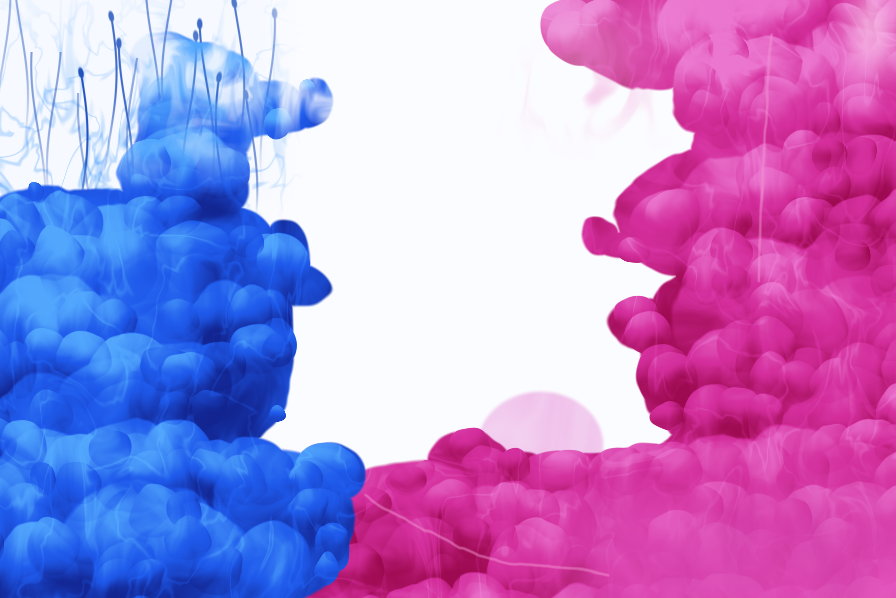
Write a WebGL 1 fragment shader that draws this background.

```glsl
precision highp float;
// Blue and magenta ink clouds billowing in water around a bright white gap.
uniform vec2 u_resolution;
#define PUFF_SIZE 0.19
#define PUFF_SHRINK 0.66
#define PUFF_EDGE 0.06
#define WARP 0.02
#define SOFT 0.003
#define STRANDS 17.0
#define WHITE vec3(0.985, 0.988, 1.0)

vec2 hash2(vec2 p) {
  return fract(sin(vec2(dot(p, vec2(127.1, 311.7)), dot(p, vec2(269.5, 183.3)))) * 43758.5);
}
// Folded layered sines, roughly -1 to 1
float swirl(vec2 p) {
  float sum = 0.0, amp = 0.5;
  for (int i = 0; i < 5; i++) {
    p = mat2(0.8, -0.6, 0.6, 0.8) * p * 1.55 + 1.3;
    p += 0.6 * sin(p.yx * 1.1);
    sum += amp * sin(p.x) * cos(p.y);
    amp *= 0.62;
  }
  return sum;
}
// Signed distance to an ellipse, and a soft spot of the same form
float blob(vec2 p, float x, float y, float rx, float ry) {
  vec2 r = vec2(rx, ry), v = (p - vec2(x, y)) / r;
  float k = length(v);
  return k * (k - 1.0) / max(length(v / r), 0.001);
}
float glow(vec2 p, float x, float y, float rx, float ry) {
  vec2 v = (p - vec2(x, y)) / vec2(rx, ry);
  return exp(-dot(v, v));
}
float segment(vec2 p, vec2 a, vec2 b) {
  vec2 ab = b - a;
  return length(p - a - ab * clamp(dot(p - a, ab) / dot(ab, ab), 0.0, 1.0));
}
// Overall silhouette of each cloud
float blueMass(vec2 p) {
  float d = min(blob(p, 0.13, 0.42, 0.31, 0.27), blob(p, 0.32, 0.74, 0.09, 0.20));
  d = min(d, min(blob(p, 0.43, 0.82, 0.10, 0.045), blob(p, 0.52, 0.84, 0.03, 0.04)));
  d = min(d, min(blob(p, 0.475, 0.56, 0.045, 0.07), blob(p, 0.49, 0.52, 0.07, 0.035)));
  d = min(d, min(blob(p, 0.38, 0.44, 0.11, 0.21), blob(p, 0.20, 0.12, 0.40, 0.17)));
  return min(d, min(blob(p, 0.56, 0.205, 0.056, 0.06), blob(p, 0.28, 0.91, 0.06, 0.04)));
}
float pinkMass(vec2 p) {
  float d = min(blob(p, 1.43, 0.53, 0.30, 0.56), blob(p, 1.18, 0.95, 0.27, 0.10));
  d = min(d, min(blob(p, 1.14, 0.64, 0.10, 0.10), blob(p, 1.01, 0.61, 0.032, 0.034)));
  d = min(d, min(blob(p, 1.05, 0.595, 0.05, 0.023), blob(p, 1.08, 0.45, 0.062, 0.05)));
  d = min(d, min(blob(p, 1.18, 0.40, 0.11, 0.16), blob(p, 1.0, 0.07, 0.55, 0.18)));
  d = min(d, min(blob(p, 0.785, 0.22, 0.07, 0.06), blob(p, 1.23, 0.84, 0.11, 0.09)));
  return min(d, blob(p, 1.4, 0.1, 0.36, 0.28));
}
float mass(vec2 p, float kind) { return kind < 0.5 ? blueMass(p) : pinkMass(p); }

// Rounded puffs fitted inside a silhouette: x = tone, y = coverage
vec2 billow(vec2 p, float kind) {
  vec2 q = p + WARP * vec2(swirl(p * 7.0), swirl(p * 7.0 + 7.0));
  float d = mass(q, kind), cover = smoothstep(SOFT, -SOFT, d);
  if (d > 0.06) return vec2(0.0);
  float tone = 0.34 + 0.2 * swirl(p * 5.0 + kind), size = PUFF_SIZE;
  for (float layer = 0.0; layer < 4.0; layer++) {
    for (float n = 0.0; n < 9.0; n++) {
      vec2 id = floor(q / size) + vec2(mod(n, 3.0) - 1.0, 1.0 - floor(n / 3.0));
      vec2 h = hash2(id + layer * 17.0 + kind * 31.0), center = (id + 0.3 + 0.4 * h) * size;
      float r = min(size * (0.5 + 0.4 * h.x), 0.008 - mass(center, kind));
      if (r < 0.014 || h.y < 0.22 * layer) continue;
      vec2 v = (q - center) / r;
      float e = length(v), disc = smoothstep(1.0, 1.0 - PUFF_EDGE, e);
      float lit = 0.36 + 0.3 * h.x + dot(v, vec2(-0.1, 0.32)) - 0.18 * e * e;
      tone = mix(tone, lit, disc * mix(0.1, 0.8, smoothstep(-0.8, 0.6, v.y)));
      cover = max(cover, disc);
    }
    size *= PUFF_SHRINK;
  }
  float vein = smoothstep(0.9, 1.0, 1.0 - abs(swirl(q * vec2(17.0, 11.0) + 4.0)));
  return vec2(tone + 0.13 * swirl(q * vec2(26.0, 17.0)) + 0.08 * vein, cover);
}
vec3 ramp(float t, vec3 dark, vec3 mid, vec3 light) {
  return mix(mix(dark, mid, smoothstep(0.12, 0.55, t)), light, smoothstep(0.5, 0.95, t));
}
// Fine rising threads, some ending in a small drop
float strands(vec2 p) {
  float ink = 0.0;
  for (float i = 0.0; i < STRANDS; i++) {
    vec2 h = hash2(vec2(i, 3.7));
    float top = 0.74 + 0.32 * h.y, bend = 0.012 * sin(p.y * 14.0 + i * 2.4);
    vec2 v = p - vec2(0.46 * (i + h.x) / STRANDS + bend, top);
    float line = smoothstep(0.003, 0.0005, abs(v.x)) * step(v.y, 0.0) * smoothstep(-0.3, -0.1, v.y);
    float drop = smoothstep(0.006, 0.003, length(v * vec2(1.0, 0.5))) * step(0.4, h.x);
    ink = max(ink, max(line, drop) * (0.25 + 0.7 * h.x));
  }
  return ink;
}

void main() {
  vec2 p = gl_FragCoord.xy / u_resolution * vec2(1.5, 1.0);
  float grain = swirl(p * vec2(14.0, 7.0)), fine = swirl(p * vec2(23.0, 17.0) + 2.0);
  // Pale dome and veil behind the magenta cloud
  float dome = smoothstep(0.005, -0.005, blob(p, 0.905, 0.255, 0.105, 0.09));
  vec3 color = mix(WHITE, vec3(0.92, 0.64, 0.88), dome * (0.65 + 0.25 * grain));
  float veil = glow(p, 0.99, 0.84, 0.1, 0.05) * smoothstep(0.25, 0.0, abs(grain));
  color = mix(color, vec3(0.95, 0.65, 0.86), 0.5 * veil);
  // Magenta cloud, hazy at the lower right
  vec2 pink = billow(p, 1.0);
  float tone = pink.x * 1.15 + 0.04 + 0.18 * smoothstep(0.72, 1.0, p.y);
  tone -= 0.32 * glow(p, 0.7, 0.1, 0.17, 0.15) + 0.24 * glow(p, 1.18, 0.42, 0.13, 0.2);
  tone -= 0.24 * glow(p, 1.45, 0.64, 0.1, 0.17);
  vec3 body = ramp(tone, vec3(0.62, 0.04, 0.32), vec3(0.83, 0.18, 0.61), vec3(0.92, 0.46, 0.81));
  float haze = smoothstep(0.28, 0.06, p.y) * smoothstep(0.8, 1.12, p.x);
  body = mix(body, vec3(0.85, 0.28, 0.69) + 0.04 * grain, 0.8 * haze);
  body = mix(body, vec3(0.98, 0.8, 0.93), 0.7 * glow(p, 1.46, 0.95, 0.04, 0.07));
  vec2 s = p + 0.006 * grain;
  float thread = min(segment(s, vec2(0.61, 0.17), vec2(0.8, 0.07)), segment(s, vec2(0.8, 0.07), vec2(1.02, 0.04)));
  thread = min(thread, segment(s, vec2(1.29, 0.94), vec2(1.27, 0.53)));
  body = mix(body, vec3(0.95, 0.58, 0.82), 0.5 * smoothstep(0.004, 0.0005, thread));
  color = mix(color, body, pink.y * (1.0 - 0.3 * glow(p, 0.97, 0.9, 0.12, 0.12)));
  // Blue wisps and threads
  float region = smoothstep(0.62, 0.7, p.y) * smoothstep(0.52, 0.42, p.x);
  float wisp = smoothstep(0.12, 0.0, abs(fine)) + smoothstep(0.1, 0.0, abs(grain));
  color = mix(color, vec3(0.3, 0.62, 0.98), region * (0.03 + 0.33 * wisp * smoothstep(1.1, 0.7, p.y)));
  color = mix(color, vec3(0.08, 0.28, 0.72), region * strands(p));
  // Blue cloud, thinning upward
  vec2 blue = billow(p, 0.0);
  float shade = blue.x * 1.15 + 0.04 + 0.2 * smoothstep(0.6, 0.9, p.y) + 0.12 * glow(p, 0.12, 0.52, 0.2, 0.14);
  shade -= 0.22 * glow(p, 0.37, 0.37, 0.1, 0.12) + 0.22 * glow(p, 0.14, 0.33, 0.13, 0.04);
  shade -= 0.25 * glow(p, 0.32, 0.68, 0.06, 0.07) + 0.12 * glow(p, 0.1, 0.02, 0.3, 0.1);
  vec3 ink = ramp(shade, vec3(0.07, 0.14, 0.56), vec3(0.12, 0.35, 0.92), vec3(0.32, 0.65, 0.99));
  float fade = smoothstep(0.66, 0.86, p.y) * clamp(0.4 - 0.9 * fine - 0.4 * grain, 0.0, 0.9);
  gl_FragColor = vec4(mix(color, ink, blue.y * (1.0 - fade)), 1.0);
}
```
